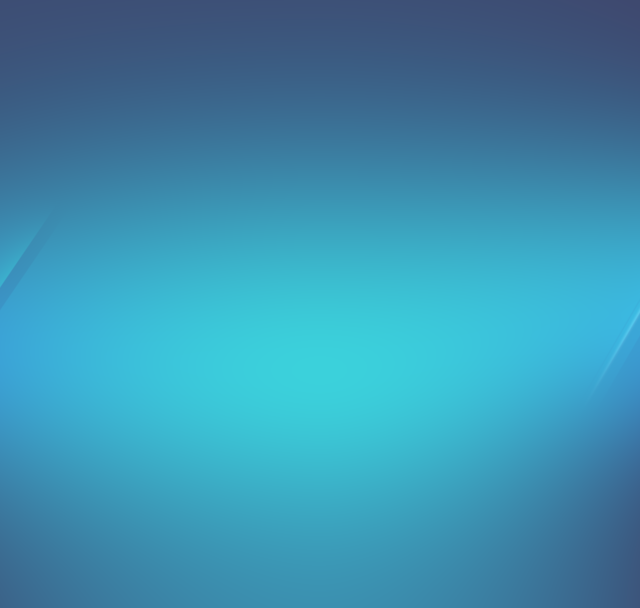
This background is drawn by a Shadertoy shader. Its source:

```glsl
#define SIDE_FALLOFF 1.8
#define BLUE_TINT 0.095
#define TINT_DEPTH 0.58
#define TINT_SPREAD 0.17
#define LEFT_STREAK_Y 0.527
#define LEFT_STREAK_LENGTH 0.18
#define RIGHT_STREAK_Y 0.486
#define RIGHT_STREAK_LENGTH 0.20
#define EDGE_SOFTNESS 0.0015

// Bell curve over depth; x holds the values above the peak, y those below
float bell(float depth, float centre, float peak, vec2 base, vec2 spread) {
    float d = depth - centre;
    float below = step(0.0, d);
    float w = mix(spread.x, spread.y, below);
    return mix(mix(base.x, base.y, below), peak, exp(-d * d / (w * w)));
}

// Coordinates along (x) and across (y) a slanted line, y positive at upper left
vec2 lineFrame(vec2 p, vec2 direction) {
    vec2 dir = normalize(direction);
    return vec2(dot(p, dir), dot(p, vec2(-dir.y, dir.x)));
}

float softStep(float edge, float x) {
    return smoothstep(edge - EDGE_SOFTNESS, edge + EDGE_SOFTNESS, x);
}

float ridge(float x, float centre, float width) {
    float d = (x - centre) / width;
    return exp(-d * d);
}

// Navy through steel blue to bright cyan
vec3 oceanColor(float light) {
    float t = (light - 0.28) / 0.54;
    float red = 0.23 + 0.012 * (1.0 - smoothstep(0.0, 0.2, t));
    return vec3(red, light, 0.43 + 0.56 * t - 0.13 * t * t);
}

void mainImage(out vec4 fragColor, in vec2 fragCoord) {
    vec2 p = fragCoord / iResolution.y;
    float aspect = iResolution.x / iResolution.y;
    float depth = 1.0 - p.y;
    float offset = 2.0 * p.x / aspect - 1.0;
    float side = pow(abs(offset), SIDE_FALLOFF);

    // Broad glow, blended from the centre towards each side
    float centre = bell(depth, 0.61, 0.82, vec2(0.28, 0.54), vec2(0.37, 0.25));
    float left = bell(depth, 0.57, 0.64, vec2(0.29, 0.36), vec2(0.32, 0.28));
    float right = bell(depth, 0.50, 0.70, vec2(0.27, 0.33), vec2(0.27, 0.22));
    float light = mix(centre, offset < 0.0 ? left : right, side);
    float tint = BLUE_TINT * side * ridge(depth, TINT_DEPTH, TINT_SPREAD);

    // Left streak: teal glow above, dark blue band below
    vec2 l = lineFrame(p - vec2(0.0, LEFT_STREAK_Y), vec2(0.563, 0.826));
    float leftFade = 1.0 - smoothstep(0.0, LEFT_STREAK_LENGTH, l.x);
    float aboveLeft = softStep(0.0, l.y);
    float leftGlow = leftFade * aboveLeft * exp(-max(l.y, 0.0) / 0.035);
    float leftBand = leftFade * softStep(-0.021, l.y) * (1.0 - aboveLeft);
    light += 0.09 * leftGlow - 0.045 * leftBand;
    tint *= 1.0 - 0.6 * leftGlow;

    // Right streak: bright rim, pale band and shade below
    vec2 r = lineFrame(p - vec2(aspect, RIGHT_STREAK_Y), vec2(0.504, 0.864));
    float rightFade = smoothstep(-RIGHT_STREAK_LENGTH, 0.0, r.x);
    float aboveRight = softStep(0.0, r.y);
    float rightGlow = aboveRight * exp(-max(r.y, 0.0) / 0.03);
    float rightShade = (1.0 - aboveRight) * exp(min(r.y, 0.0) / 0.1);
    float rightBand = softStep(-0.019, r.y) * (1.0 - aboveRight);
    float rim = rightFade * ridge(r.y, 0.001, 0.003);
    light += rightFade * (0.03 * rightGlow - 0.08 * rightShade + 0.035 * rightBand);
    light -= 0.025 * rightFade * ridge(r.y, 0.0105, 0.0015);

    vec3 color = oceanColor(light);
    color.b += tint;
    color += rim * vec3(0.10, 0.06, 0.04);
    fragColor = vec4(clamp(color, 0.0, 1.0), 1.0);
}
```
